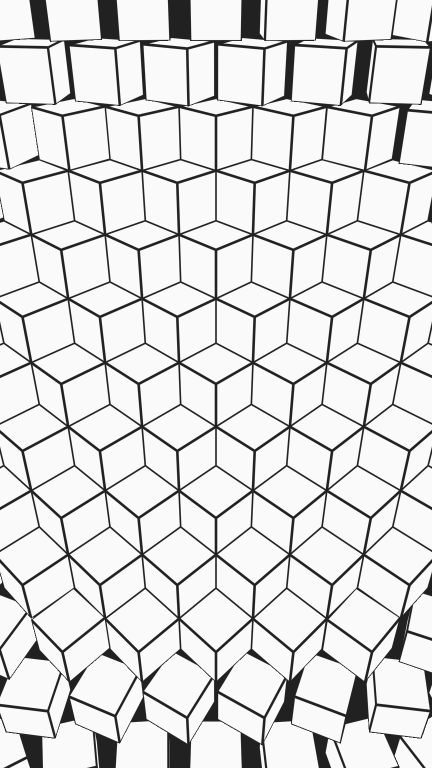
This pattern is drawn by a WebGL 2 fragment shader. Its source:

```glsl
#version 300 es
precision highp float;
// Outlined white cubes in a perspective honeycomb, twisting apart beyond a central disc.

#define ROW_PITCH 0.083333   // row spacing, canvas height = 1
#define CAMERA_DIST 0.866    // 60 degree vertical field of view
#define TWIST_START 0.380    // radius where cubes begin to turn
#define TWIST_SPAN 0.240     // further radius for a quarter turn
#define STROKE 0.00138       // half width of an outline
#define STROKE_DEPTH 0.016   // extra half width per unit of nearness
#define INK vec3(0.13)
#define PAPER vec3(0.982)

uniform vec2 u_resolution;
out vec4 outColor;

const float COL_PITCH = ROW_PITCH * 1.1547005;
const float HALF_EDGE = ROW_PITCH * 0.4082483;
const float CENTER_Z = -HALF_EDGE * 0.5773503;

// Columns are the cube's side, up and other side axes in world space.
mat3 cubeAxes(vec2 tile) {
    float twist = clamp((length(tile) - TWIST_START) / TWIST_SPAN, 0.0, 1.0);
    float yaw = 0.7853982 + twist * 1.5707963;
    vec3 right = vec3(1.0, 0.0, 0.0);
    vec3 front = vec3(0.0, -0.5773503, 0.8164966);
    vec3 up = vec3(0.0, 0.8164966, 0.5773503);
    return mat3(sin(yaw) * right + cos(yaw) * front, up,
                sin(yaw) * front - cos(yaw) * right);
}

vec2 project(vec3 p) {
    return p.xy * CAMERA_DIST / (CAMERA_DIST - p.z);
}

float lineDistance(vec2 p, vec2 a, vec2 b) {
    vec2 ab = b - a;
    return abs(ab.x * (p.y - a.y) - ab.y * (p.x - a.x)) / max(length(ab), 1e-5);
}

// Ink coverage along the four projected edges of one face.
float faceOutline(vec2 p, vec3 center, mat3 axes, vec3 normal, float pixel) {
    float ink = 0.0;
    for (int i = 0; i < 4; i++) {
        vec3 side = (i < 2 ? normal.yzx : normal.zxy) * (i % 2 == 0 ? 1.0 : -1.0);
        vec3 along = axes * cross(normal, side) * HALF_EDGE;
        vec3 middle = center + axes * (normal + side) * HALF_EDGE;
        float dist = lineDistance(p, project(middle - along), project(middle + along));
        float width = STROKE + STROKE_DEPTH * clamp(middle.z, -0.025, 0.025);
        ink = max(ink, 1.0 - smoothstep(width - 0.4 * pixel, width + 0.4 * pixel, dist));
    }
    return ink;
}

vec3 shade(vec2 p, float pixel) {
    vec3 eye = vec3(0.0, 0.0, CAMERA_DIST);
    vec3 ray = vec3(p, -CAMERA_DIST);
    float nearest = 1e5;
    vec3 hitCenter = vec3(0.0), hitNormal = vec3(0.0);
    mat3 hitAxes = mat3(1.0);

    // Nearest cube among the surrounding tiles
    float baseRow = floor(p.y / ROW_PITCH + 0.5);
    for (int j = -1; j <= 1; j++) {
        float row = baseRow + float(j);
        float stagger = 0.5 * mod(row, 2.0);
        float baseCol = floor(p.x / COL_PITCH - stagger + 0.5);
        for (int i = -1; i <= 1; i++) {
            vec2 tile = vec2((baseCol + float(i) + stagger) * COL_PITCH, row * ROW_PITCH);
            vec3 center = vec3(tile, CENTER_Z);
            mat3 axes = cubeAxes(tile);
            vec3 origin = (eye - center) * axes;
            vec3 dir = ray * axes;
            vec3 facing = mix(vec3(-1.0), vec3(1.0), step(0.0, dir));
            dir = facing * max(abs(dir), 1e-6);
            vec3 enter = (-facing * HALF_EDGE - origin) / dir;
            vec3 leave = (facing * HALF_EDGE - origin) / dir;
            float tIn = max(enter.x, max(enter.y, enter.z));
            float tOut = min(leave.x, min(leave.y, leave.z));
            if (tIn < tOut && tIn < nearest) {
                nearest = tIn;
                hitCenter = center;
                hitAxes = axes;
                hitNormal = enter.x >= tIn ? vec3(-facing.x, 0.0, 0.0)
                          : enter.y >= tIn ? vec3(0.0, -facing.y, 0.0)
                          : vec3(0.0, 0.0, -facing.z);
            }
        }
    }
    if (nearest > 1e4) return INK;
    return mix(PAPER, INK, faceOutline(p, hitCenter, hitAxes, hitNormal, pixel));
}

void main() {
    float pixel = 1.0 / u_resolution.y;
    vec3 color = vec3(0.0);
    // Four samples per pixel smooth the silhouettes
    for (int s = 0; s < 4; s++) {
        vec2 jitter = vec2(s % 2, s / 2) * 0.5 - 0.25;
        vec2 p = (gl_FragCoord.xy + jitter - 0.5 * u_resolution) * pixel;
        color += shade(p, pixel) * 0.25;
    }
    outColor = vec4(color, 1.0);
}
```
